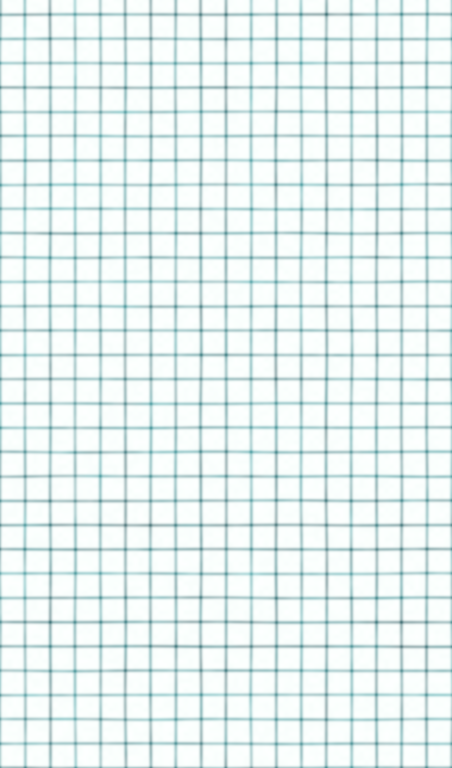
This pattern is drawn by a Shadertoy shader. Its source:

```glsl
const vec2 CELLS = vec2(18.0, 31.6);
const vec3 PAPER = vec3(0.984, 1.0, 0.994);
const vec3 CYAN_ABSORPTION = vec3(0.30, 0.145, 0.135);
const vec3 GREY_ABSORPTION = vec3(0.28, 0.225, 0.215);
const float LINE_SPREAD = 0.051;

float hash(vec2 p) {
    return fract(sin(dot(p, vec2(127.1, 311.7))) * 43758.5453);
}

float noise(vec2 p) {
    vec2 cell = floor(p);
    vec2 f = fract(p);
    f = f * f * (3.0 - 2.0 * f);
    float low = mix(hash(cell), hash(cell + vec2(1.0, 0.0)), f.x);
    float high = mix(hash(cell + vec2(0.0, 1.0)), hash(cell + vec2(1.0, 1.0)), f.x);
    return mix(low, high, f.y);
}

// Light absorbed by a family of parallel ruled lines, one per unit of "across"
vec3 ruledLines(float across, float along, float pixelSize, float seed) {
    float index = round(across);
    float lineRandom = hash(vec2(index, seed));
    float row = index * 7.0 + seed;

    // Slight waver and soft ink edges, widened by the pixel footprint
    float waver = 0.035 * (noise(vec2(along * 0.35, row)) - 0.5);
    float offset = across - index - waver;
    float variance = LINE_SPREAD * LINE_SPREAD + pixelSize * pixelSize / 12.0;
    float profile = LINE_SPREAD * inversesqrt(variance) * exp(-0.5 * offset * offset / variance);

    // Uneven ink density and hue along each line
    float density = 0.82 + 0.22 * lineRandom + 0.32 * noise(vec2(along * 1.7, row + 3.0));
    float greyness = 0.5 * lineRandom + 0.6 * noise(vec2(along * 0.8, row + 5.0));
    vec3 absorption = mix(CYAN_ABSORPTION, GREY_ABSORPTION, clamp(greyness, 0.0, 1.0));
    return absorption * density * profile;
}

void mainImage(out vec4 fragColor, in vec2 fragCoord) {
    vec2 grid = fragCoord / iResolution.xy * CELLS;
    vec2 pixelSize = CELLS / iResolution.xy;

    vec3 ink = ruledLines(grid.x, grid.y, pixelSize.x, 11.0)
             + ruledLines(grid.y, grid.x, pixelSize.y, 53.0);

    // Faint mottling of the paper
    float mottle = 0.018 * (noise(grid * 5.0) - 0.5);
    vec3 color = PAPER + mottle * vec3(1.0, 0.5, 0.6) - ink;
    fragColor = vec4(clamp(color, 0.0, 1.0), 1.0);
}
```
